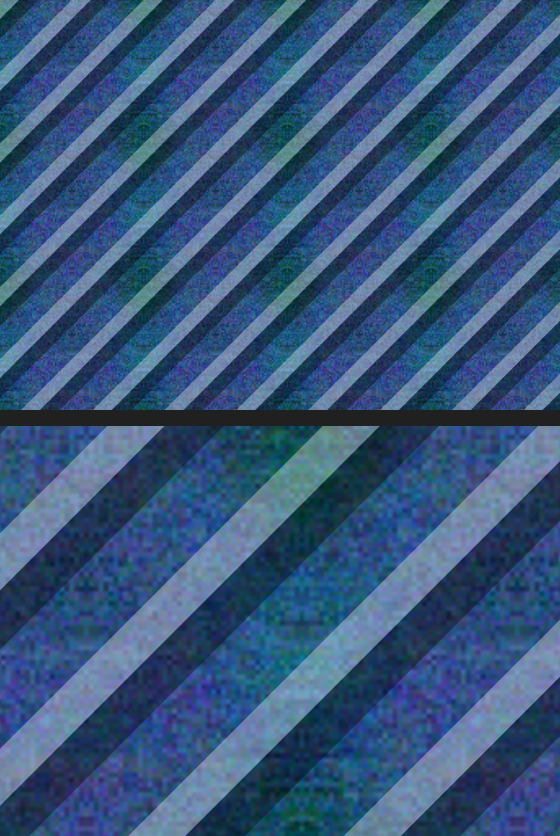
Top, the full canvas; bottom, a detail of the centre.
Reproduce this pattern procedurally as a Shadertoy shader.

```glsl
// Diagonal pale and dark stripes over a worn blue cloth with soft green patches.
// The cloth is a square tile, mirrored left to right, coloured by wrapped noise;
// the stripes are translucent white and black bands, two per tile.

const float TILE = 0.2565;          // tile side, in canvas widths
const float LIGHT_END = 0.265;      // stripe edges, as parts of a stripe period
const float DARK_END = 0.54;

vec3 hash3(vec2 p) {
    vec3 q = fract(vec3(p.xyx) * vec3(0.1031, 0.1030, 0.0973));
    q += dot(q, q.yxz + 33.33);
    return fract((q.xxy + q.yzz) * q.zyx);
}

// Three channels of value noise that wrap vertically after 'cells' rows
vec3 wrappedNoise(vec2 p, vec2 cells, float seed) {
    vec2 q = p * cells;
    vec2 i = floor(q), f = fract(q);
    f = f * f * (3.0 - 2.0 * f);
    float y0 = mod(i.y, cells.y), y1 = mod(i.y + 1.0, cells.y);
    vec3 top = mix(hash3(vec2(i.x, y0) + seed), hash3(vec2(i.x + 1.0, y0) + seed), f.x);
    vec3 low = mix(hash3(vec2(i.x, y1) + seed), hash3(vec2(i.x + 1.0, y1) + seed), f.x);
    return mix(top, low, f.y);
}

// Distance to a point of the tile, wrapping vertically
float tileDistance(vec2 p, vec2 centre) {
    vec2 d = p - centre;
    d.y -= round(d.y);
    return length(d);
}

float softPatch(vec2 p, vec2 centre, float radius) {
    float d = tileDistance(p, centre) / radius;
    return exp(-d * d);
}

float ring(vec2 p, vec2 centre, float radius, float width) {
    return smoothstep(width, 0.0, abs(tileDistance(p, centre) - radius));
}

// Smooth-edged band between two phases of a repeat of 1
float band(float phase, float from, float to, float blur) {
    float d = phase - 0.5 * (from + to);
    d = abs(d - round(d)) - 0.5 * (to - from);
    return smoothstep(blur, -blur, d);
}

vec3 clothColour(vec2 tilePos) {
    // Fold about the vertical axis of the tile
    vec2 p = vec2(abs(tilePos.x - round(tilePos.x)), fract(tilePos.y));
    vec3 cloud = wrappedNoise(p, vec2(9.0), 11.0) - 0.5;
    vec3 mottle = wrappedNoise(p, vec2(30.0), 47.0) - 0.5;
    vec3 grain = wrappedNoise(p, vec2(88.0), 83.0) - 0.5;
    vec3 thread = wrappedNoise(p, vec2(16.0, 64.0), 131.0) - 0.5;

    // Violet-blue field with clearer blue and teal zones
    vec3 colour = vec3(0.185, 0.315, 0.515);
    colour = mix(colour, vec3(0.10, 0.32, 0.49), 0.8 * softPatch(p, vec2(0.0, 0.30), 0.20));
    colour = mix(colour, vec3(0.10, 0.31, 0.47), 0.6 * softPatch(p, vec2(0.0, 0.74), 0.20));
    colour = mix(colour, vec3(0.12, 0.40, 0.46), 0.75 * softPatch(p, vec2(0.0, 0.50), 0.11));
    colour = mix(colour, vec3(0.12, 0.25, 0.38), 0.7 * softPatch(p, vec2(0.5, 0.37), 0.09));

    // Large ragged green patch at the tile corners
    float reach = tileDistance(p, vec2(0.0)) + 0.10 * cloud.x + 0.05 * mottle.y;
    float green = smoothstep(0.29, 0.10, reach);
    colour = mix(colour, vec3(0.055, 0.325, 0.345), 0.92 * green);

    // Faint lace rings and woven threads
    float lace = ring(p, vec2(0.28, 0.51), 0.045, 0.022)
               + ring(p, vec2(0.10, 0.50), 0.055, 0.022)
               + ring(p, vec2(0.50, 0.37), 0.055, 0.022);
    colour += vec3(-0.02, 0.035, 0.0) * lace;
    float woven = softPatch(p, vec2(0.0, 0.85), 0.22);
    colour += vec3(0.06, 0.09, 0.08) * thread.x * (0.4 + woven);

    // Wear, from broad clouds to fine coloured grain
    colour += vec3(0.05, 0.06, 0.07) * cloud;
    colour += vec3(0.09, 0.08, 0.10) * mottle;
    colour += vec3(0.15, 0.17, 0.18) * grain + 0.07 * grain.z;
    return clamp(colour, 0.0, 1.0);
}

void mainImage(out vec4 fragColor, in vec2 fragCoord) {
    // Tile units, measured from the upper left
    vec2 tilePos = vec2(fragCoord.x, iResolution.y - fragCoord.y) / (iResolution.x * TILE);
    float pixel = 1.0 / (iResolution.x * TILE);
    vec3 colour = clothColour(tilePos);

    // Two stripe periods per tile along each axis
    float phase = 2.0 * (tilePos.x + tilePos.y);
    float blur = 2.0 * pixel;
    float light = band(phase, 0.0, LIGHT_END, blur);
    float dark = band(phase, LIGHT_END, DARK_END, blur);
    colour = mix(colour, vec3(1.0), 0.33 * light);
    colour *= 1.0 - 0.37 * dark;

    fragColor = vec4(colour, 1.0);
}
```
